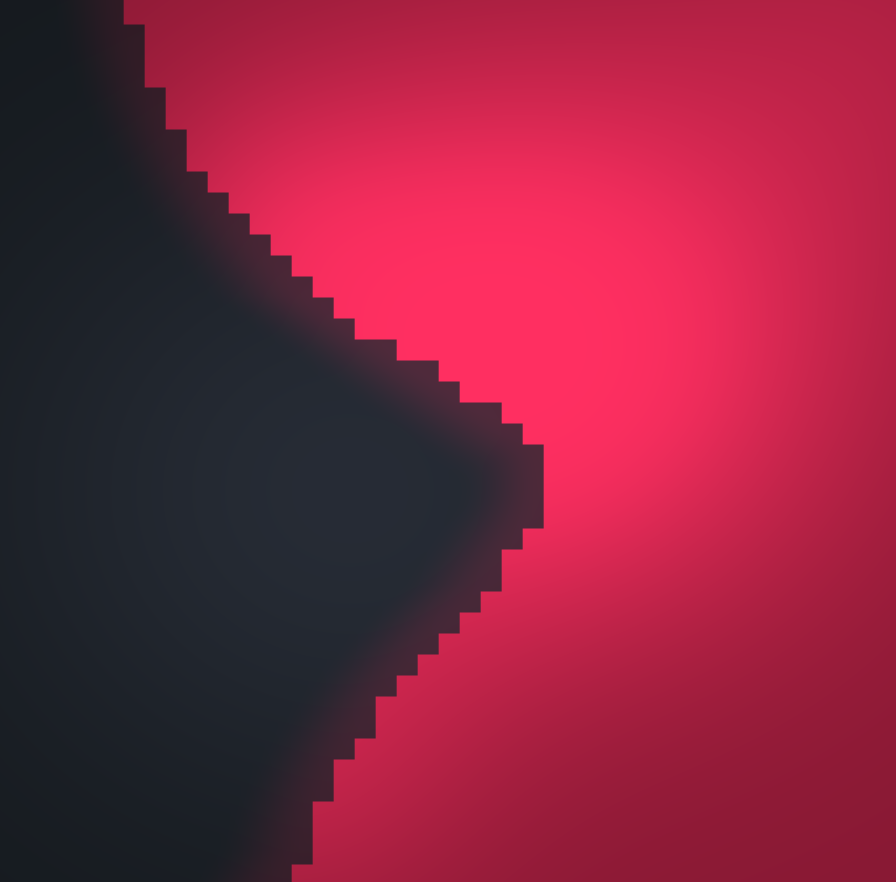
A WebGL 1 fragment shader for this background:

```glsl
precision highp float;
// Stepped dark wedge pointing right over a crimson field lit by a soft glow.

uniform vec2 u_resolution;

#define CELLS 42.0                      // grid cells per canvas height
#define GRID_OFFSET vec2(0.889, 0.167)  // grid shift from the upper left, in cells
#define TIP_COLUMN 25.0                 // column where the wedge is cut off
#define LAST_ROW 41.0                   // bottom row, counted from the top
#define RIM_WIDTH 3.6                   // width of the warm rim, in cells
#define RIM_STRENGTH 0.2
#define CRIMSON vec3(1.0, 0.184, 0.38)
#define SLATE vec3(0.15, 0.17, 0.208)
#define NIGHT vec3(0.08, 0.098, 0.115)

// Polynomial smooth minimum
float softMin(float a, float b, float k) {
  float h = max(k - abs(a - b), 0.0) / k;
  return min(a, b) - 0.25 * k * h * h;
}

// Gaussian spot of the given centre and radii
float spot(vec2 p, vec2 centre, vec2 radii) {
  vec2 d = (p - centre) / radii;
  return exp(-dot(d, d));
}

// Column of the upper wedge edge: a curve that runs into a steeper line
float upperEdge(float row) {
  return max(5.25 + row * (0.25 + 0.03 * row), 1.55 * row - 6.8);
}

// Column of the lower wedge edge, curving the other way
float lowerEdge(float row) {
  float rise = LAST_ROW - row;
  return min(13.4 + rise * (0.25 + 0.03 * rise), 12.9 + 0.7 * rise);
}

// Edge column snapped to the grid
float steppedEdge(float row) {
  float edge = min(upperEdge(row), lowerEdge(row));
  return floor(min(edge, TIP_COLUMN) + 0.5);
}

// Antialiased wedge coverage, blending the two rows at the nearest border
float wedgeMask(vec2 cell, float pixel) {
  float border = floor(cell.y + 0.5);
  vec2 edges = vec2(steppedEdge(border - 1.0), steppedEdge(border));
  vec2 cover = clamp((edges - cell.x) / pixel + 0.5, 0.0, 1.0);
  float below = clamp((cell.y - border) / pixel + 0.5, 0.0, 1.0);
  return mix(cover.x, cover.y, below);
}

// Approximate distance from inside the wedge to its smooth outline
float rimDistance(vec2 cell) {
  float row = cell.y - 0.5;
  float slope = 0.25 + 0.06 * max(row, 0.0);
  float upper = (upperEdge(row) - cell.x) * inversesqrt(1.0 + slope * slope);
  float lower = (lowerEdge(row) - cell.x) * 0.8;
  return softMin(softMin(upper, lower, 1.5), TIP_COLUMN - cell.x, 1.0);
}

// Crimson field: one large glow with faint ones around it
vec3 crimsonField(vec2 p) {
  float light = 0.53;
  light += 0.57 * spot(p, vec2(0.569, 0.603), vec2(0.384, 0.331));
  light += 0.20 * spot(p, vec2(0.317, 0.153), vec2(0.225));
  light += 0.12 * spot(p, vec2(1.016, 0.960), vec2(0.290));
  light += 0.08 * spot(p, vec2(0.304, 0.749), vec2(0.160));
  return CRIMSON * softMin(light, 1.0, 0.1);
}

void main() {
  vec2 p = gl_FragCoord.xy / u_resolution.y;
  vec2 cell = vec2(p.x, 1.0 - p.y) * CELLS - GRID_OFFSET;
  float pixel = CELLS / u_resolution.y;

  vec3 field = crimsonField(p);
  float sheen = spot(p, vec2(0.397, 0.444), vec2(0.437, 0.397));
  vec3 wedge = mix(NIGHT, SLATE, sheen);

  // Field colour bleeding through along the rim
  float rim = 1.0 - smoothstep(0.0, RIM_WIDTH, rimDistance(cell));
  wedge = mix(wedge, field, RIM_STRENGTH * rim);

  gl_FragColor = vec4(mix(field, wedge, wedgeMask(cell, pixel)), 1.0);
}
```
